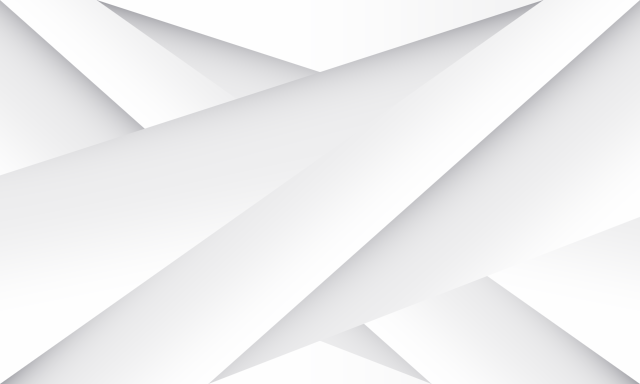
This background is drawn by a WebGL 1 fragment shader. Its source:

```glsl
precision highp float;
uniform vec2 u_resolution;

// Scene spans 1.0 wide by HEIGHT tall
const float HEIGHT = 0.602;

// Fold lines, each running left to right
const vec2 CREST_A = vec2(0.0, 0.327);
const vec2 CREST_B = vec2(0.849, HEIGHT);
const vec2 CREASE_A = vec2(0.0, 0.0);
const vec2 CREASE_B = vec2(0.849, HEIGHT);
const vec2 RIDGE_A = vec2(0.3255, 0.0);
const vec2 RIDGE_B = vec2(1.0, HEIGHT);
const vec2 HEM_A = vec2(0.3255, 0.0);
const vec2 HEM_B = vec2(1.0, 0.262);

// Paper tones and shadow softness
const float WHITE = 0.995;
const float PAPER = 0.936;
const float SHADOW_LENGTH = 0.028;
const float RIDGE_SHADOW = 0.19;
const float CORNER_SHADOW = 0.30;
const float CORNER_REACH = 0.14;
const float COOL_TINT = 0.06;

// Signed distance to the line a-b, positive above it
float above(vec2 p, vec2 a, vec2 b) {
    vec2 dir = normalize(b - a);
    return dot(p - a, vec2(-dir.y, dir.x));
}

float cover(float dist) {
    float soft = 0.7 / u_resolution.x;
    return smoothstep(-soft, soft, dist);
}

float falloff(float dist) {
    return exp(-max(dist, 0.0) / SHADOW_LENGTH);
}

// Shade of one folded sheet (x) and its coverage (y)
vec2 sheet(vec2 p) {
    float crest = -above(p, CREST_A, CREST_B);
    float crease = above(p, CREASE_A, CREASE_B);
    float ridge = above(p, RIDGE_A, RIDGE_B);
    float hem = above(p, HEM_A, HEM_B);

    // Upper panel, darkest where the crest meets the top
    float depth = HEIGHT - p.y + 0.2 * p.x;
    float upper = mix(PAPER, WHITE, smoothstep(0.33, 0.50, depth));
    float crestShadow = 0.03 + 0.2 * p.x + 0.2 * pow(max(p.x, 0.0), 4.0);
    upper -= crestShadow * falloff(crest);

    // Diagonal strip, bright along its ridge
    float strip = mix(WHITE, PAPER, smoothstep(0.005, 0.15, ridge));
    strip -= CORNER_SHADOW * exp(-p.x / CORNER_REACH) * falloff(-crease);

    // Lower panel, shaded by the ridge
    float lower = mix(PAPER, WHITE, smoothstep(0.08, 0.23, -ridge));
    float ridgeShadow = RIDGE_SHADOW * mix(0.5, 1.1, smoothstep(0.33, 0.85, p.x));
    lower -= ridgeShadow * falloff(-ridge);

    float shade = mix(strip, upper, cover(crease));
    shade = mix(lower, shade, cover(ridge));
    return vec2(shade, cover(crest) * cover(hem));
}

void main() {
    vec2 p = gl_FragCoord.xy / u_resolution * vec2(1.0, HEIGHT);

    // Backdrop, then the mirrored sheet, then the front sheet
    float shade = WHITE - 0.04 * smoothstep(0.45, 0.85, p.x);
    vec2 back = sheet(vec2(1.0 - p.x, p.y));
    vec2 front = sheet(p);
    shade = mix(shade, back.x, back.y);
    shade = mix(shade, front.x, front.y);

    vec3 color = vec3(shade) + vec3(0.0, 0.0, COOL_TINT * (1.0 - shade));
    gl_FragColor = vec4(color, 1.0);
}
```
